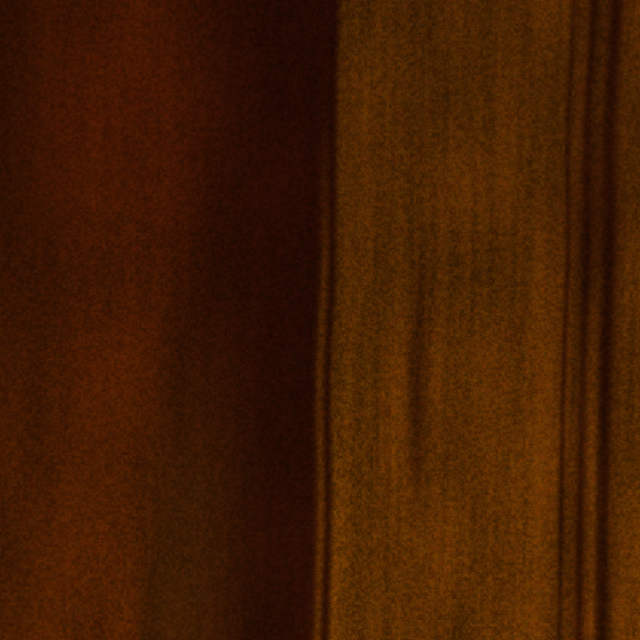
Give the GLSL for this texture, as a three.js fragment shader.

```glsl
varying vec2 vUv;

const vec3 DARK = vec3(0.145, 0.038, 0.010);
const vec3 UMBER = vec3(0.225, 0.100, 0.010);
const vec3 RED_TOP = vec3(0.245, 0.080, 0.008);
const vec3 RED_LOW = vec3(0.305, 0.122, 0.008);
const vec3 AMBER_TOP = vec3(0.300, 0.145, 0.010);
const vec3 AMBER_LOW = vec3(0.365, 0.180, 0.010);
const vec3 GOLD = vec3(0.430, 0.225, 0.012);

const float LEAN = 0.022;         // leftward drift of the bands toward the bottom
const float WOBBLE = 0.004;
const float AMBER_EDGE = 0.529;
const float SEAM_X = 0.510;
const float GROOVE_X = 0.894;
const int GROOVES = 3;
const float GRAIN_CELLS = 210.0;
const float GRAIN_AMOUNT = 0.24;
const float FIBRE_AMOUNT = 0.17;
const float MOTTLE_AMOUNT = 0.12;

float hash(vec2 p) {
  vec3 q = fract(vec3(p.xyx) * 0.1031);
  q += dot(q, q.yzx + 33.33);
  return fract((q.x + q.y) * q.z);
}

// Smooth value noise, -1 to 1
float noise(vec2 p) {
  vec2 i = floor(p);
  vec2 f = fract(p);
  f = f * f * (3.0 - 2.0 * f);
  float low = mix(hash(i), hash(i + vec2(1.0, 0.0)), f.x);
  float high = mix(hash(i + vec2(0.0, 1.0)), hash(i + vec2(1.0, 1.0)), f.x);
  return 2.0 * mix(low, high, f.y) - 1.0;
}

// Soft vertical line
float streak(float x, float centre, float width) {
  float d = (x - centre) / width;
  return exp(-d * d);
}

vec3 redBand(vec2 p) {
  vec3 c = mix(RED_LOW, RED_TOP, smoothstep(0.0, 0.85, p.y));
  float rim = 1.0 - smoothstep(0.0, 0.16, p.x);
  return c * (1.0 - rim * mix(0.12, 0.25, p.y));
}

vec3 shadowBand(vec2 p) {
  vec3 lit = mix(UMBER, mix(DARK, RED_TOP, 0.45), smoothstep(0.1, 0.65, p.y));
  return mix(lit, DARK, 0.85 * smoothstep(0.29, 0.44, p.x));
}

vec3 amberBand(vec2 p) {
  vec3 c = mix(AMBER_LOW, AMBER_TOP, smoothstep(0.1, 0.9, p.y));
  float low = 1.0 - smoothstep(0.25, 0.7, p.y);
  c = mix(c, GOLD, 0.4 * low * streak(p.x, AMBER_EDGE + 0.02, 0.045));
  // Faint dark streak inside the band
  float reach = smoothstep(0.15, 0.3, p.y) * (1.0 - smoothstep(0.45, 0.7, p.y));
  return mix(c, DARK, 0.45 * reach * streak(p.x, 0.664, 0.016));
}

// Thin lit strip left of the amber edge
vec3 addSeam(vec3 c, vec2 p) {
  float reach = 1.0 - smoothstep(0.45, 0.9, p.y);
  return mix(c, AMBER_LOW, 0.75 * reach * streak(p.x, SEAM_X, 0.0075));
}

// Dark parallel grooves near the right side, widening to the right
vec3 addGrooves(vec3 c, vec2 p) {
  float haze = streak(p.x, 0.935, 0.045) * (0.25 + 0.35 * streak(p.y, 0.66, 0.12));
  c = mix(c, DARK, haze);
  for (int i = 0; i < GROOVES; i++) {
    float k = float(i);
    float centre = GROOVE_X + 0.027 * k + 0.003 * k * k;
    float width = 0.005 + 0.001 * k + 0.0015 * k * k;
    float fade = 0.85 + 0.15 * noise(vec2(k * 7.3, p.y * 5.0));
    c = mix(c, DARK * 0.9, fade * (0.65 + 0.15 * k) * streak(p.x, centre, width));
  }
  float glow = 1.0 - smoothstep(0.2, 0.75, p.y);
  return mix(c, AMBER_LOW, 0.7 * glow * streak(p.x, 0.943, 0.006));
}

void main() {
  vec2 p = vUv;
  p.x += LEAN * p.x * (1.0 - p.y) + WOBBLE * noise(vec2(p.x * 3.0, p.y * 5.0));

  // Broad vertical bands
  float shadowEdge = mix(0.225, 0.295, smoothstep(0.0, 0.9, p.y));
  float shadowSoft = mix(0.02, 0.08, p.y);
  float shadowMask = smoothstep(shadowEdge - shadowSoft, shadowEdge + shadowSoft, p.x);
  vec3 color = mix(redBand(p), shadowBand(p), shadowMask);
  color = addSeam(color, p);
  float amberMask = smoothstep(AMBER_EDGE - 0.009, AMBER_EDGE + 0.006, p.x);
  color = mix(color, amberBand(p), amberMask);
  color = addGrooves(color, p);

  // Lengthwise fibres, soft mottling and fine grain
  float fibre = 0.6 * noise(vec2(p.x * 110.0, p.y * 5.0))
              + 0.4 * noise(vec2(p.x * 45.0 + 17.0, p.y * 2.5));
  float mottle = noise(p * vec2(14.0, 7.0) + 31.0);
  vec2 g = vUv * GRAIN_CELLS;
  float grain = 0.6 * noise(g) + 0.6 * noise(g * 1.9 + 53.0);
  float tint = noise(g * 0.8 + 91.0);
  float fibreShare = mix(0.5, 1.0, amberMask);
  color *= 1.0 + FIBRE_AMOUNT * fibreShare * fibre + MOTTLE_AMOUNT * mottle + GRAIN_AMOUNT * grain;
  color.g *= 1.0 + 0.08 * tint;

  gl_FragColor = vec4(color, 1.0);
}
```
